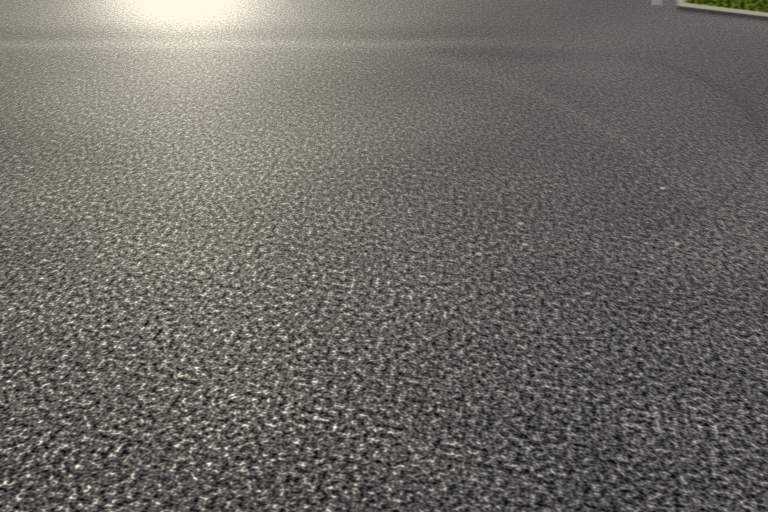
Reproduce this texture procedurally as a Shadertoy shader.

```glsl
// Draws coarse asphalt receding toward a low warm sun glare, with a grassy kerb at the far corner.

vec2 hash2(vec2 cell) {
    vec3 h = fract(cell.xyx * vec3(0.1031, 0.1030, 0.0973));
    h += dot(h, h.yzx + 33.33);
    return fract((h.xx + h.yz) * h.zy);
}

vec2 gradientAt(vec2 cell) {
    float angle = 6.2832 * hash2(cell).x;
    return vec2(cos(angle), sin(angle));
}

float gradientNoise(vec2 p) {
    vec2 i = floor(p), f = fract(p);
    vec2 w = f * f * f * (f * (f * 6.0 - 15.0) + 10.0);
    vec2 e = vec2(1.0, 0.0);
    float low = mix(dot(gradientAt(i), f), dot(gradientAt(i + e), f - e), w.x);
    float high = mix(dot(gradientAt(i + e.yx), f - e.yx),
                     dot(gradientAt(i + 1.0), f - 1.0), w.x);
    return mix(low, high, w.y);
}

float bell(float d, float width) {
    return exp(-d * d / (width * width));
}

// Broad illumination: x spans 0 to 1.5, y spans 0 to 1
float surfaceLight(vec2 p) {
    float light = 0.30 + 0.08 * p.y;
    float column = p.x - 0.36;
    light += 0.21 * bell(column, 0.43) * smoothstep(-0.25, 1.0, p.y);
    light += 0.07 * bell(column - 0.02, 0.13) * smoothstep(0.45, 0.95, p.y);

    // Sun glare along the far edge
    light += 0.38 * bell(column, 0.17) * bell(1.0 - p.y, 0.07);
    light += 0.11 * bell(column, 0.36) * bell(1.0 - p.y, 0.19);

    // Worn band, dark patch and curved tyre tracks
    float sway = 0.012 * gradientNoise(p * vec2(4.0, 1.0));
    float leftSide = 1.0 - smoothstep(0.7, 1.25, p.x);
    light += 0.045 * bell(p.y - 0.914 + sway, 0.008) * leftSide;
    light -= 0.035 * bell(p.y - 0.935 + sway, 0.014) * leftSide;
    light -= 0.035 * bell(p.y - 0.895 + sway, 0.015) * bell(p.x - 1.0, 0.22);
    float seam = p.y - 0.90 + 0.55 * (p.x - 0.75) * (p.x - 0.75) + 0.12 * (p.x - 0.75);
    light += 0.025 * bell(seam, 0.012) * smoothstep(0.72, 0.85, p.x);
    float arc = length((p - vec2(1.1, 0.72)) * vec2(1.0, 2.2)) - 0.39;
    light -= 0.025 * bell(arc, 0.013) * smoothstep(1.15, 1.3, p.x);

    light += 0.045 * gradientNoise(p * vec2(3.0, 9.0) + 7.0);
    return light;
}

// Stone grain whose cells shrink evenly toward the horizon
float stoneGrain(vec2 p) {
    float distanceScale = 1.0 / (1.3 - p.y);
    vec2 ground = 75.0 * vec2((p.x - 0.6) * distanceScale, 1.5 * log(distanceScale));
    ground = mat2(0.96, 0.28, -0.28, 0.96) * ground + 300.0;
    float coarse = gradientNoise(ground);
    float fine = gradientNoise(ground.yx * 2.1 + 41.0);
    return 0.75 * coarse + 0.6 * fine;
}

// Scattered pale chips across the middle distance
float paleChips(vec2 p) {
    float cover = 0.0;
    for (int i = 0; i < 9; i++) {
        vec2 h = hash2(vec2(float(i) * 7.0 + 3.0, 19.0));
        vec2 d = p - vec2(0.3 + 1.1 * h.x, 0.35 + 0.3 * h.y);
        float r = length(d * vec2(0.6, 1.3));
        cover = max(cover, 1.0 - smoothstep(0.001, 0.0055, r));
    }
    return cover;
}

// Verge, kerb stone and post at the far right
vec3 addKerb(vec3 colour, vec2 p, float soft) {
    float kerbLine = 0.994 - 0.12 * (p.x - 1.32);
    float start = smoothstep(1.315, 1.33, p.x);
    float d = p.y - kerbLine;
    colour *= 1.0 - 0.4 * start * bell(d + 0.009, 0.006);
    colour = mix(colour, vec3(0.62, 0.61, 0.54), start * smoothstep(-0.005 - soft, -0.005 + soft, d));
    float blades = gradientNoise(p * vec2(110.0, 160.0));
    vec3 grass = vec3(0.25, 0.29, 0.09) + vec3(0.26, 0.26, 0.10) * blades;
    float verge = smoothstep(0.003 - soft, 0.003 + soft, d) * smoothstep(1.33, 1.35, p.x);
    colour = mix(colour, grass, verge);
    vec2 post = abs(p - vec2(1.283, 1.0)) - vec2(0.011, 0.010);
    float postMask = 1.0 - smoothstep(-soft, soft, max(post.x, post.y));
    return mix(colour, vec3(0.56, 0.55, 0.53), 0.7 * postMask);
}

void mainImage(out vec4 fragColor, in vec2 fragCoord) {
    vec2 p = fragCoord / iResolution.xy * vec2(1.5, 1.0);
    float light = surfaceLight(p);

    // Grain is strongest nearby and glints on the sunlit side
    float grain = stoneGrain(p);
    float contrast = mix(1.45, 0.22, smoothstep(0.05, 1.0, p.y));
    float sunlit = 1.0 - smoothstep(0.4, 1.2, p.x);
    light *= 1.0 + contrast * grain;
    light += contrast * (0.12 + 0.3 * sunlit) * max(grain - 0.2, 0.0);
    light = mix(light, 0.74, 0.75 * paleChips(p));
    light = clamp(light, 0.06, 0.98);

    // Cool shadow to warm highlight
    vec3 warm = mix(vec3(1.02, 0.995, 0.95), vec3(1.03, 0.995, 0.915), sunlit);
    vec3 colour = light * mix(vec3(1.0, 1.0, 0.97), warm, smoothstep(0.15, 0.5, light));
    colour = addKerb(colour, p, 0.75 / iResolution.y + 0.0008);
    fragColor = vec4(clamp(colour, 0.0, 1.0), 1.0);
}
```
